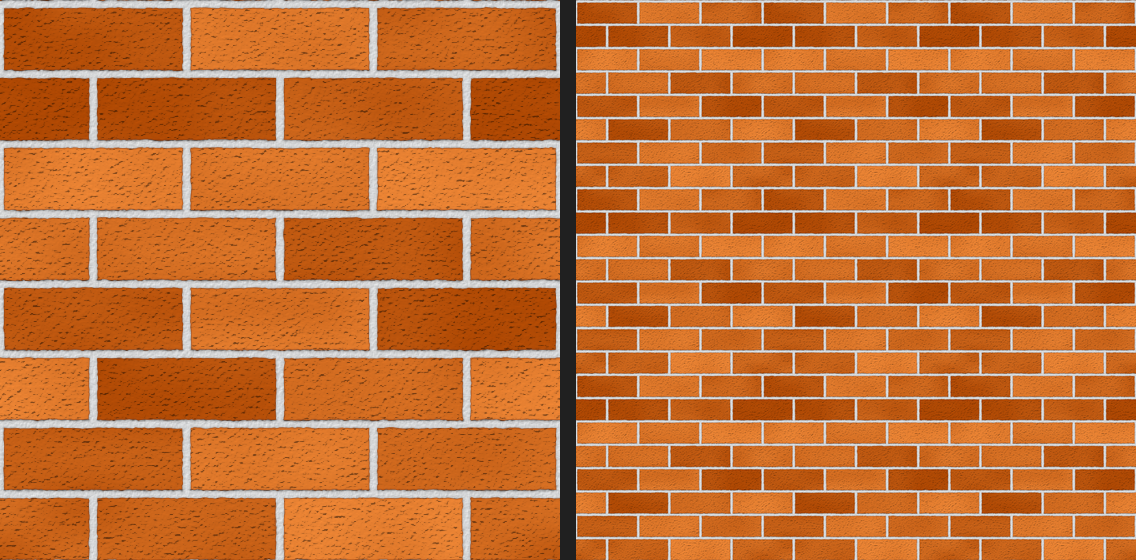
Left: one tile. Right: repeated 3 by 3.
This texture is drawn by a WebGL 1 fragment shader. Its source:

```glsl
precision highp float;
// Running-bond brick wall, 3 bricks across and 8 courses down, with pale rough mortar.
// A box distance per cell splits brick from joint; wrapping value noise gives the
// wobbly edges, soft tone drift and embossed grain, so the tile has no seam.

uniform vec2 u_resolution;

const vec2 BRICKS = vec2(3.0, 8.0);
const float JOINT = 0.0145;
const float COURSE_SHIFT = 0.0573;
const vec3 DARK_CLAY = vec3(0.68, 0.28, 0.01);
const vec3 LIGHT_CLAY = vec3(0.91, 0.51, 0.20);
const vec3 BURNT_EDGE = vec3(0.50, 0.17, 0.02);
const vec3 MORTAR = vec3(0.845, 0.85, 0.855);

float hash(vec2 p) {
  vec3 q = fract(p.xyx * 0.1031);
  q += dot(q, q.yzx + 33.33);
  return fract((q.x + q.y) * q.z);
}

// Value noise on the unit square that wraps after a whole number of cells.
float wrapNoise(vec2 uv, vec2 cells) {
  vec2 p = uv * cells;
  vec2 i = floor(p);
  vec2 f = fract(p);
  f = f * f * (3.0 - 2.0 * f);
  vec2 a = mod(i, cells);
  vec2 b = mod(i + 1.0, cells);
  return mix(mix(hash(a), hash(vec2(b.x, a.y)), f.x),
             mix(hash(vec2(a.x, b.y)), hash(b), f.x), f.y);
}

float roughness(vec2 uv, vec2 cells) {
  return 0.65 * wrapNoise(uv, cells) + 0.35 * wrapNoise(uv, cells * 2.0);
}

// Slope of the rough surface away from a light at the upper left.
float emboss(vec2 uv, vec2 cells, vec2 toLight) {
  return roughness(uv + toLight, cells) - roughness(uv, cells);
}

float boxDistance(vec2 p, vec2 halfSize, float corner) {
  vec2 d = abs(p) - halfSize + corner;
  return length(max(d, 0.0)) + min(max(d.x, d.y), 0.0) - corner;
}

// Cubing modulo a prime shuffles the bricks into evenly spread tones.
float brickTone(vec2 id) {
  float n = id.y * BRICKS.x + id.x + 5.0;
  return mod(n * n * n, 23.0) / 22.0;
}

vec3 brickColor(vec2 uv, vec2 id, float dist) {
  float drift = wrapNoise(uv, vec2(7.0, 11.0)) - 0.5;
  float tone = clamp(brickTone(id) + 0.35 * drift, 0.0, 1.0);
  vec3 clay = mix(DARK_CLAY, LIGHT_CLAY, tone);
  float slope = emboss(uv, vec2(150.0, 210.0), vec2(-0.0012, 0.0026));
  clay *= 1.0 - 0.38 * smoothstep(0.08, 0.48, slope) - 0.10 * slope;
  return mix(clay, BURNT_EDGE, 0.55 * smoothstep(-0.0030, 0.0005, dist));
}

vec3 mortarColor(vec2 uv, float dist, float under) {
  float slope = emboss(uv, vec2(230.0), vec2(-0.0015, 0.0020));
  float speck = wrapNoise(uv, vec2(256.0));
  float contact = exp(-max(dist, 0.0) / 0.0017);
  float shade = contact * (0.20 + 0.42 * under) * (0.5 + speck);
  return MORTAR * (1.0 - 0.17 * slope) * (1.0 - shade);
}

void main() {
  vec2 uv = gl_FragCoord.xy / u_resolution;

  // Brick cell: every other course slides by half a brick.
  vec2 grid = uv * BRICKS + vec2(0.0, COURSE_SHIFT);
  grid.x += 0.5 * (1.0 - mod(floor(grid.y), 2.0));
  vec2 id = mod(floor(grid), BRICKS);
  vec2 local = (fract(grid) - 0.5) / BRICKS;
  vec2 halfSize = 0.5 / BRICKS - 0.5 * JOINT;

  // Slightly ragged outline.
  float wobble = 0.0020 * (wrapNoise(uv, vec2(60.0)) - 0.5)
               + 0.0016 * (wrapNoise(uv, vec2(190.0)) - 0.5);
  float dist = boxDistance(local, halfSize, 0.0015) + wobble;
  float under = smoothstep(halfSize.y - 0.003, halfSize.y + 0.001, -local.y);

  // Blend brick over mortar.
  float aa = 0.75 / min(u_resolution.x, u_resolution.y);
  float brickMask = 1.0 - smoothstep(-aa, aa, dist);
  vec3 color = mix(mortarColor(uv, dist, under), brickColor(uv, id, dist), brickMask);
  gl_FragColor = vec4(color, 1.0);
}
```
